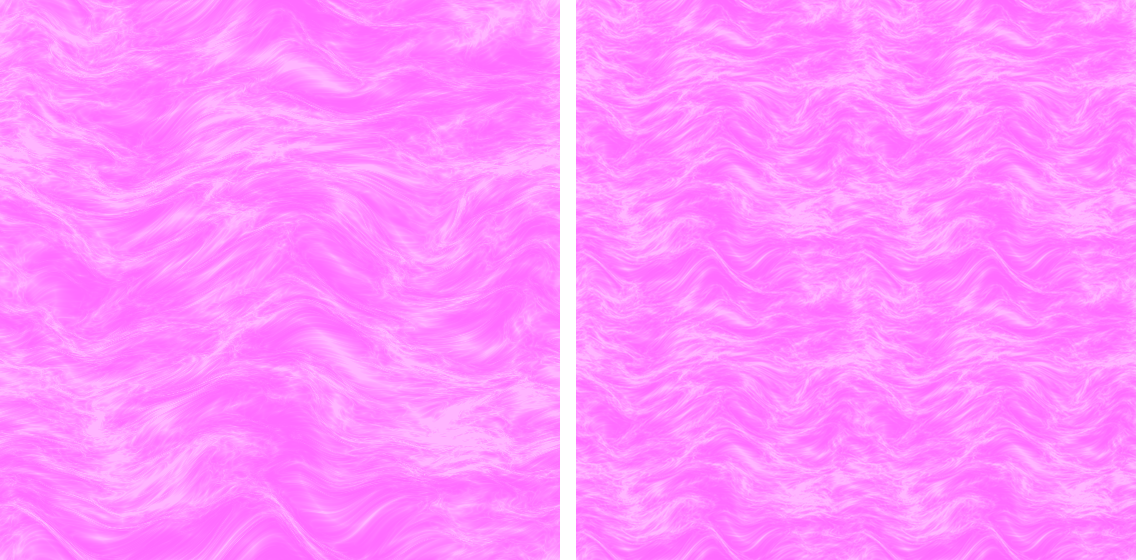
Left: one tile. Right: repeated 2 by 2.
Reproduce this texture procedurally as a WebGL 1 fragment shader.

```glsl
precision highp float;
uniform vec2 u_resolution;

vec2 randomGradient(vec2 cell, float seed) {
  vec3 h = fract(vec3(cell.xyx + seed * 17.0) * vec3(0.1031, 0.1030, 0.0973));
  h += dot(h, h.yzx + 33.33);
  return fract((h.xx + h.yz) * h.zy) * 2.0 - 1.0;
}

float cornerValue(vec2 cell, vec2 f, vec2 corner, vec2 period, float seed) {
  return dot(randomGradient(mod(cell + corner, period), seed), f - corner);
}

// Gradient noise over the unit square, wrapping after a whole number of cells
float noise(vec2 uv, vec2 period, float seed) {
  vec2 p = uv * period;
  vec2 cell = floor(p);
  vec2 f = p - cell;
  vec2 w = f * f * f * (f * (f * 6.0 - 15.0) + 10.0);
  float low = mix(cornerValue(cell, f, vec2(0.0, 0.0), period, seed),
                  cornerValue(cell, f, vec2(1.0, 0.0), period, seed), w.x);
  float high = mix(cornerValue(cell, f, vec2(0.0, 1.0), period, seed),
                   cornerValue(cell, f, vec2(1.0, 1.0), period, seed), w.x);
  return mix(low, high, w.y);
}

// Broad swells, then smaller bends of the strands
vec2 bend(vec2 uv) {
  vec2 p = uv + vec2(0.08, 0.2) * vec2(noise(uv, vec2(3.0), 1.0),
                                      noise(uv, vec2(3.0, 2.0), 2.0));
  return p + vec2(0.05, 0.05) * vec2(noise(p, vec2(5.0, 8.0), 3.0),
                                     noise(p, vec2(7.0, 6.0), 4.0));
}

// Stretched creases with thin bright crests, each octave pushed by the coarser one
float strands(vec2 p) {
  vec2 period = vec2(5.0, 14.0);
  float sum = 0.0;
  float strength = 1.0;
  for (int i = 0; i < 5; i++) {
    float n = noise(p, period, 5.0 + float(i));
    sum += strength * (0.23 - pow(n * n + 0.0001, 0.35));
    p += vec2(0.5, 0.6) * n / period;
    period *= 2.0;
    strength *= 0.8;
  }
  return sum;
}

void main() {
  vec2 uv = gl_FragCoord.xy / u_resolution;
  vec2 p = bend(uv);

  // Soft light and dark patches under the fine creases
  float patches = noise(p, vec2(3.0, 5.0), 11.0) + 0.6 * noise(p, vec2(6.0, 13.0), 12.0);
  float tone = 0.31 * strands(p) + 0.18 * patches;
  tone += 2.0 * tone * tone;

  vec3 darkPink = vec3(1.0, 0.415, 1.0);
  vec3 palePink = vec3(1.0, 0.705, 1.0);
  gl_FragColor = vec4(mix(darkPink, palePink, clamp(0.46 + tone / 0.29, 0.0, 1.0)), 1.0);
}
```
